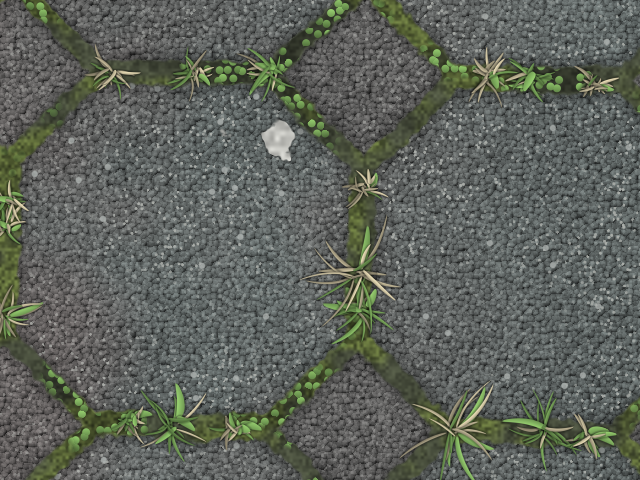
Write a Shadertoy shader that draws this texture.

```glsl
// Worn paving of octagon and diamond concrete slabs with weeds in the joints.
// Slabs are distance fields on a tilted lattice, roughened with cellular grain;
// moss, leaflets and tufts of curved blades are scattered along the joints.

#define PERIOD 0.736        // lattice spacing, in canvas heights
#define ORIGIN vec2(0.382, 0.479)
#define TILT 0.02           // slope of the lattice
#define OCTAGON 0.342       // half width of the large slabs
#define CHAMFER 0.515       // diagonal reach of the large slabs
#define DIAMOND 0.165       // half diagonal of the small slabs
#define GRAIN 88.0          // lumps of aggregate per canvas height
#define STONE_TONE 0.405    // mean brightness of the slabs
#define BLADES 18           // blades in each tuft
#define BLADE_WIDTH 0.0034

const vec3 SOIL = vec3(0.25, 0.27, 0.21);
const vec3 MOSS = vec3(0.40, 0.46, 0.22);
const vec3 LEAF = vec3(0.46, 0.63, 0.34);
const vec3 STRAW = vec3(0.73, 0.69, 0.57);
const vec3 MORTAR = vec3(0.76, 0.76, 0.74);

float hash(vec2 p) {
    vec3 q = fract(p.xyx * 0.1031);
    q += dot(q, q.yzx + 33.33);
    return fract((q.x + q.y) * q.z);
}

vec2 hash2(vec2 p) { return vec2(hash(p), hash(p + vec2(57.0, 113.0))); }

float noise(vec2 p) {
    vec2 i = floor(p), f = fract(p);
    f = f * f * (3.0 - 2.0 * f);
    return mix(mix(hash(i), hash(i + vec2(1, 0)), f.x),
               mix(hash(i + vec2(0, 1)), hash(i + vec2(1, 1)), f.x), f.y);
}

float fbm(vec2 p) {
    return 0.55 * noise(p) + 0.3 * noise(p * 2.1 + 7.0) + 0.15 * noise(p * 4.3 + 19.0);
}

// Nearest scattered grain: offset from its centre, distance, random id
vec4 grains(vec2 p) {
    vec2 cell = floor(p);
    vec4 best = vec4(0, 0, 9, 0);
    for (int y = -1; y <= 1; y++)
    for (int x = -1; x <= 1; x++) {
        vec2 c = cell + vec2(x, y);
        vec2 offset = p - c - 0.1 - 0.8 * hash2(c);
        float d = length(offset);
        if (d < best.z) best = vec4(offset, d, hash(c + 31.0));
    }
    return best;
}

// Rough concrete with lit lumps, pale specks and a few pebbles
vec3 stone(vec2 p, float id, float isDiamond) {
    vec4 lump = grains(p * GRAIN);
    vec4 grit = grains(p * GRAIN * 1.7 + 40.0);
    vec4 pebble = grains(p * 21.0 + 90.0);
    float tone = STONE_TONE + 0.07 * (fbm(p * 4.0) - 0.5) + 0.03 * (id - 0.5);
    tone += 0.14 * dot(lump.xy, vec2(-0.5, 0.8)) - 0.11 * smoothstep(0.3, 0.75, lump.z);
    tone += 0.13 * (grit.w - 0.5) + 0.13 * (noise(p * 210.0) - 0.5);
    float warmth = smoothstep(0.3, 0.7, fbm(p * 2.3 + 5.0)) * smoothstep(1.3, 0.5, p.x);
    warmth = max(warmth, 0.7 * isDiamond);
    vec3 col = tone * mix(vec3(0.95, 1.02, 1.01), vec3(1.02, 0.98, 0.97), warmth);
    float density = mix(0.35, 1.0, smoothstep(0.3, 0.65, fbm(p * 6.0 + 11.0)));
    float speck = smoothstep(0.86, 0.95, grit.w) * smoothstep(0.65, 0.25, grit.z);
    col = mix(col, vec3(0.70, 0.71, 0.69), 0.85 * speck * density * (1.0 - 0.5 * isDiamond));
    float chip = step(0.91, pebble.w) * smoothstep(0.17, 0.1, pebble.z);
    return mix(col, vec3(0.68, 0.70, 0.69), 0.8 * chip * (1.0 - isDiamond));
}

// Soil with moss, and clumps of little round leaves
vec3 joint(vec2 p, float depth) {
    float fine = noise(p * 150.0);
    vec3 col = SOIL * (0.7 + 0.45 * fine + 0.35 * noise(p * 45.0));
    float moss = smoothstep(0.42, 0.65, fbm(p * 9.0 + 3.0));
    col = mix(col, MOSS * (0.55 + 0.75 * fine), 0.75 * moss);
    vec4 leaf = grains(p * 52.0 + 20.0);
    float clump = smoothstep(0.5, 0.6, fbm(p * 4.5 + 27.0)) * smoothstep(0.0, 0.006, depth);
    float blade = smoothstep(0.5, 0.36, leaf.z) * step(0.25, leaf.w);
    col *= 1.0 - 0.3 * clump;
    return mix(col, LEAF * (0.7 + 0.45 * leaf.w + 0.4 * leaf.y), blade * clump);
}

// One tuft of bent, tapering blades with soft shadows
vec3 tuft(vec3 col, vec2 q, vec2 seed, float px) {
    vec2 kind = hash2(seed);
    float size = mix(0.045, 0.135, kind.y * kind.y);
    if (length(q) > size * 1.7) return col;
    for (int i = 0; i < BLADES; i++) {
        vec2 s = seed + float(i) * vec2(3.0, 5.0) + 9.0;
        vec2 a = hash2(s), b = hash2(s + 71.0), c = hash2(s + 133.0);
        float angle = 6.2832 * a.x, reach = size * (0.4 + 0.6 * a.y);
        vec2 dir = vec2(cos(angle), sin(angle));
        vec2 r = q - (c - 0.5) * 0.024;
        r = vec2(dot(r, dir), dot(r, vec2(-dir.y, dir.x)));
        float t = r.x / reach, bend = 1.3 * (b.x - 0.5);
        float dry = step(b.y, mix(0.2, 0.85, kind.x));
        float broad = (1.0 - dry) * step(0.7, c.x);
        float width = BLADE_WIDTH * (0.6 + 0.6 * c.y) * (1.0 + 1.2 * broad);
        float taper = sqrt(max(4.0 * t * (1.0 - t), 0.0)) * (1.15 - 0.5 * t);
        float across = (r.y - bend * t * t * reach) / sqrt(1.0 + 4.0 * bend * bend * t * t);
        float d = abs(across) - width * taper;
        float inside = smoothstep(0.0, 0.06, t) * smoothstep(1.0, 0.94, t);
        col *= 1.0 - 0.3 * inside * smoothstep(0.006, 0.0, d);
        vec3 tint = mix(LEAF, STRAW, dry) * (0.75 + 0.4 * c.x);
        tint *= 1.0 + 0.18 * clamp(across / width, -1.0, 1.0);
        col = mix(col, tint, inside * smoothstep(px, -px, d));
    }
    return col;
}

void mainImage(out vec4 fragColor, in vec2 fragCoord) {
    float px = 0.7 / iResolution.y;
    vec2 p = fragCoord / iResolution.y;
    vec2 q = vec2(dot(p - ORIGIN, vec2(1.0, -TILT)), dot(p - ORIGIN, vec2(TILT, 1.0)));

    // Slab outlines with worn edges
    vec2 w = q + 0.022 * (vec2(fbm(p * 8.0), fbm(p * 8.0 + 50.0)) - 0.5);
    vec2 cell = floor(w / PERIOD + 0.5), l = abs(w - PERIOD * cell);
    float octagon = max(max(l.x, l.y) - OCTAGON, (l.x + l.y - CHAMFER) * 0.7071);
    float diamond = (PERIOD - DIAMOND - l.x - l.y) * 0.7071;
    float isDiamond = step(diamond, octagon);
    float edge = min(octagon, diamond) + 0.010 * (noise(p * 70.0) - 0.5);
    vec2 slab = mix(cell, floor(w / PERIOD) + 0.5, isDiamond);

    vec3 col = stone(p, hash(slab * 2.0 + 5.0), isDiamond);
    col *= 1.0 - 0.22 * smoothstep(-0.03, 0.0, edge);
    col = mix(col, joint(p, edge), smoothstep(-0.004, 0.004, edge));

    // Two crumbs of spilt mortar
    float crumb = min(length(p - vec2(0.578, 0.714)) - 0.036, length(p - vec2(0.472, 0.717)) - 0.017);
    crumb += 0.05 * (fbm(p * 30.0) - 0.5);
    col *= 1.0 - 0.25 * smoothstep(0.008, 0.0, crumb);
    col = mix(col, MORTAR * (0.85 + 0.3 * noise(p * 90.0)), smoothstep(0.003, -0.003, crumb));

    // Three tufts on each of the four joints around this cell
    cell = floor(q / PERIOD + 0.5);
    for (int n = 0; n < 12; n++) {
        vec2 axis = n < 6 ? vec2(1, 0) : vec2(0, 1);
        vec2 middle = cell + (float((n / 3) % 2) - 0.5) * axis.yx;
        float k = float(n % 3);
        vec2 seed = middle * 2.0 + k * vec2(31.0, 47.0) + 200.0;
        vec2 jitter = hash2(seed + 17.0) - 0.5;
        vec2 root = PERIOD * middle + axis * 0.13 * (k - 1.0 + 0.7 * jitter.x) + axis.yx * 0.02 * jitter.y;
        col = tuft(col, q - root, seed, px);
    }
    fragColor = vec4(clamp(col, 0.0, 1.0), 1.0);
}
```
